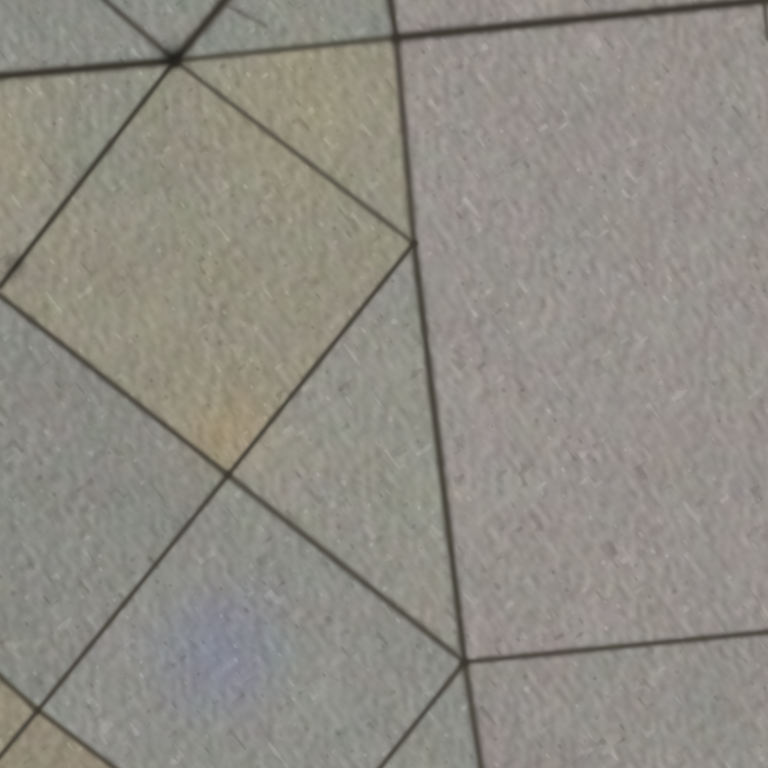
This texture is drawn by a WebGL 2 fragment shader. Its source:

```glsl
#version 300 es
precision highp float;
// Weathered stone paving: grainy slabs divided by dark, slanting seams.

#define GRAIN_SCALE 125.0
#define GRAIN_DEPTH 0.105
#define MOTTLE_DEPTH 0.035
#define SEAM_WEAR 0.35
#define SLAB_BLEND 0.003
#define SEAM_COLOR vec3(0.25, 0.235, 0.20)

uniform vec2 u_resolution;
out vec4 fragColor;

float hash(vec2 p) {
    return fract(sin(dot(p, vec2(127.1, 311.7))) * 43758.5453);
}

float valueNoise(vec2 p) {
    vec2 cell = floor(p), f = fract(p);
    f = f * f * (3.0 - 2.0 * f);
    float low = mix(hash(cell), hash(cell + vec2(1, 0)), f.x);
    float high = mix(hash(cell + vec2(0, 1)), hash(cell + vec2(1, 1)), f.x);
    return mix(low, high, f.y);
}

float fbm(vec2 p) {
    float sum = 0.0, amp = 0.5;
    for (int i = 0; i < 4; i++) {
        sum += amp * valueNoise(p);
        p = mat2(1.6, 1.2, -1.2, 1.6) * p + 7.3;
        amp *= 0.5;
    }
    return sum;
}

// 1 on the left-hand side of the line from a to b, 0 on the other.
float leftOf(vec2 p, vec2 a, vec2 b) {
    vec2 dir = normalize(b - a), q = p - a;
    return smoothstep(-SLAB_BLEND, SLAB_BLEND, dir.x * q.y - dir.y * q.x);
}

float spot(vec2 p, vec2 center, float radius) {
    vec2 q = (p - center) / radius;
    return exp(-dot(q, q));
}

// Darkens the colour along a segment with a soft, worn profile.
void seam(inout vec3 color, vec2 p, vec2 a, vec2 b, float width, float depth) {
    vec2 q = p - a, dir = b - a;
    float d = length(q - dir * clamp(dot(q, dir) / dot(dir, dir), 0.0, 1.0));
    float wear = 1.0 + SEAM_WEAR * (valueNoise(p * 70.0) - 0.5);
    float x = d / (width * wear);
    color = mix(color, SEAM_COLOR * (1.25 - 0.4 * depth), depth * exp(-x * x));
}

vec3 slabColor(vec2 p, vec2 cross1, vec2 hub, vec2 corner, vec2 knot, vec2 joint) {
    float aboveMid = leftOf(p, cross1, joint);
    vec3 lower = mix(vec3(0.555, 0.555, 0.53), vec3(0.535, 0.535, 0.51), aboveMid);
    vec3 upper = mix(vec3(0.57, 0.565, 0.53), vec3(0.575, 0.56, 0.50), aboveMid);
    vec3 color = mix(lower, upper, leftOf(p, cross1, hub));
    color = mix(color, vec3(0.57, 0.56, 0.51), leftOf(p, vec2(0, 0.627), knot));
    color = mix(color, vec3(0.58, 0.565, 0.51), leftOf(p, knot, joint));
    color = mix(color, vec3(0.545, 0.55, 0.52), leftOf(p, vec2(0, 0.901), corner));
    color = mix(vec3(0.57, 0.54, 0.47), color, leftOf(p, vec2(0, 0.12), vec2(0.15, 0)));
    // Pale, slightly pink slabs beyond the long seam.
    vec3 pale = mix(vec3(0.57, 0.555, 0.535), vec3(0.588, 0.568, 0.55),
                    leftOf(p, hub, vec2(1, 0.177)));
    float seamX = 0.627 - 0.1395 * p.y + 0.019 * p.y * p.y;
    color = mix(color, pale, smoothstep(-SLAB_BLEND, SLAB_BLEND, p.x - seamX));
    // Broad stains.
    color += vec3(-0.035, -0.025, 0.045) * spot(p, vec2(0.285, 0.15), 0.085);
    color += vec3(0.045, 0.015, -0.025) * spot(p, vec2(0.30, 0.44), 0.065);
    color += vec3(0.04, 0.025, 0.0) * spot(p, vec2(0.0, 0.80), 0.09);
    color += vec3(0.015, 0.01, -0.02) * spot(p, vec2(0.40, 0.86), 0.10);
    color -= vec3(0.03, 0.015, 0.005) * spot(p, vec2(0.12, 0.80), 0.10);
    return color;
}

void main() {
    vec2 p = gl_FragCoord.xy / u_resolution;
    vec2 crossing = vec2(0.297, 0.3815), hub = vec2(0.605, 0.138);
    vec2 corner = vec2(0.516, 0.951), knot = vec2(0.228, 0.921);
    vec2 joint = vec2(0.539, 0.683), low = vec2(0.0495, 0.075);
    vec3 color = slabColor(p, crossing, hub, corner, knot, joint);

    // Slanted grain, lit from one side, over soft mottling.
    vec2 g = mat2(0.8, -0.42, 0.6, 0.56) * p * GRAIN_SCALE;
    float relief = valueNoise(g) - valueNoise(g + vec2(0.6, -0.5));
    float fleck = fbm(g * 0.9 + 31.0) - 0.47;
    color += GRAIN_DEPTH * (0.55 * relief + 0.65 * fleck);
    color += 0.06 * smoothstep(0.82, 1.0, valueNoise(g * 0.8 + 53.0));
    color -= 0.06 * smoothstep(0.82, 1.0, valueNoise(g * 0.8 + 91.0));
    color += MOTTLE_DEPTH * (fbm(p * 14.0) - 0.47);
    vec3 tint = vec3(fbm(p * 25.0 + 11.0), fbm(p * 25.0 + 47.0), fbm(p * 25.0 + 83.0));
    color += 0.03 * (tint - 0.47);

    // Long seam down the middle.
    seam(color, p, vec2(0.5065, 1.01), corner, 0.0055, 0.85);
    seam(color, p, corner, joint, 0.0055, 0.75);
    seam(color, p, joint, hub, 0.0055, 0.82);
    seam(color, p, hub, vec2(0.628, -0.01), 0.0055, 0.75);
    // Seams across the top and the lower right.
    seam(color, p, vec2(-0.01, 0.9), knot, 0.006, 0.95);
    seam(color, p, knot, corner, 0.005, 0.68);
    seam(color, p, corner, vec2(1.0, 1.0), 0.0065, 0.92);
    seam(color, p, hub, vec2(1.01, 0.178), 0.0045, 0.75);
    seam(color, p, vec2(0.995, 1.0), vec2(1.0, 0.95), 0.004, 0.6);
    // Rising diagonals.
    seam(color, p, vec2(0.297, 1.005), knot, 0.0065, 0.95);
    seam(color, p, knot, vec2(0.0, 0.627), 0.004, 0.85);
    seam(color, p, joint, crossing, 0.0038, 0.8);
    seam(color, p, crossing, low, 0.0038, 0.78);
    seam(color, p, low, vec2(-0.01, 0.003), 0.0038, 0.78);
    seam(color, p, hub, vec2(0.487, -0.01), 0.004, 0.75);
    // Falling diagonals.
    seam(color, p, vec2(0.125, 1.01), knot, 0.005, 0.68);
    seam(color, p, knot, joint, 0.0042, 0.62);
    seam(color, p, vec2(-0.01, 0.623), crossing, 0.0045, 0.75);
    seam(color, p, crossing, hub, 0.005, 0.72);
    seam(color, p, vec2(-0.01, 0.128), low, 0.0045, 0.7);
    seam(color, p, low, vec2(0.16, -0.008), 0.0045, 0.7);
    seam(color, p, vec2(0.295, 0.993), vec2(0.345, 0.967), 0.004, 0.35);
    // Grime gathered where seams meet.
    color *= 1.0 - 0.45 * spot(p, vec2(0.225, 0.926), 0.016);
    color *= 1.0 - 0.25 * spot(p, vec2(0.02, 0.655), 0.014);

    fragColor = vec4(clamp(color, 0.0, 1.0), 1.0);
}
```
